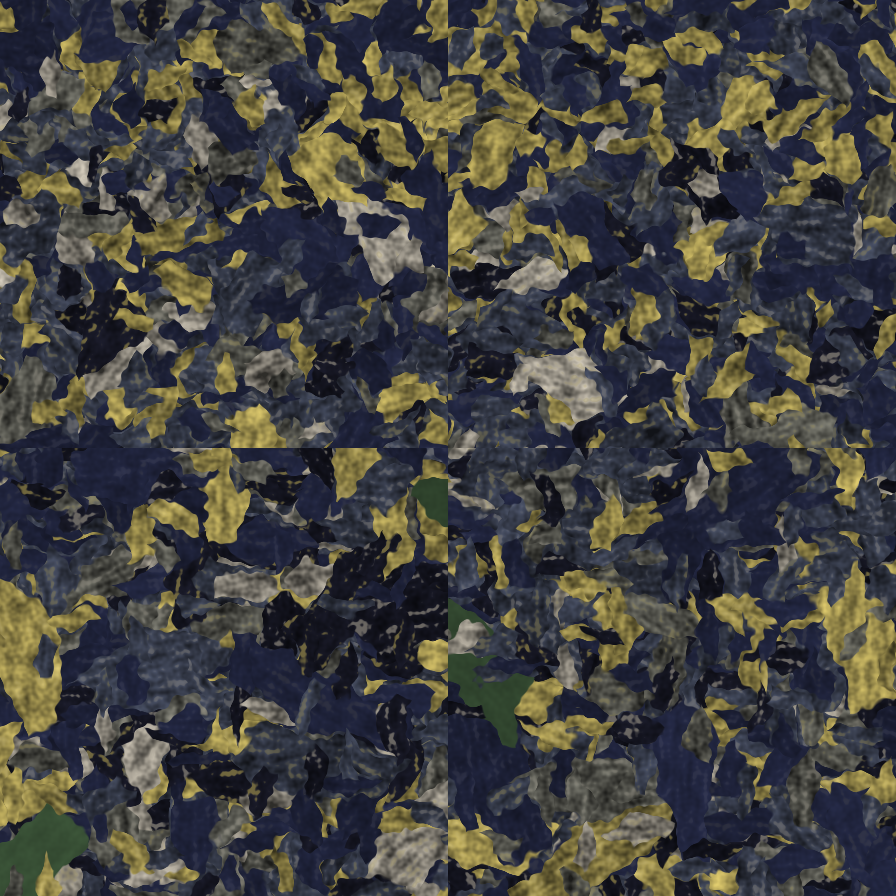
Give the GLSL for this texture, as a Shadertoy shader.

```glsl
// A dense collage of torn paint scraps: navy, slate, grey and ochre, in four panels.
// Layers of random polygons with noise-warped edges are painted over each other,
// and each scrap carries its own brush direction, tone and grain.

const vec3 NAVY  = vec3(0.115, 0.130, 0.220);
const vec3 INK   = vec3(0.075, 0.078, 0.120);
const vec3 SLATE = vec3(0.195, 0.215, 0.270);
const vec3 STONE = vec3(0.300, 0.300, 0.275);
const vec3 OCHRE = vec3(0.550, 0.500, 0.270);
const vec3 PALE  = vec3(0.520, 0.500, 0.460);
const vec3 MOSS  = vec3(0.190, 0.270, 0.180);

const float PANELS = 2.0;       // panels per side
const float WARP_WIDE = 0.018;  // slow edge bend, in canvas units
const float WARP_FINE = 0.007;  // ragged edge bend
const float TONE_SPREAD = 0.30; // brightness change between scraps
const vec2 BRUSH_FREQ = vec2(35.0, 120.0);
const float GRAIN_FREQ = 170.0;

vec3 hash3(vec3 p) {
    p = fract(p * vec3(0.1031, 0.1030, 0.0973));
    p += dot(p, p.yxz + 33.33);
    return fract((p.xxy + p.yxx) * p.zyx);
}

vec2 gradient(vec2 cell) {
    float a = 6.2832 * hash3(vec3(cell, 7.0)).x;
    return vec2(cos(a), sin(a));
}

float gradientNoise(vec2 p) {
    vec2 i = floor(p), f = fract(p);
    vec2 u = f * f * f * (f * (f * 6.0 - 15.0) + 10.0);
    vec2 e = vec2(0.0, 1.0);
    float low  = mix(dot(gradient(i), f), dot(gradient(i + e.yx), f - e.yx), u.x);
    float high = mix(dot(gradient(i + e), f - e), dot(gradient(i + 1.0), f - 1.0), u.x);
    return mix(low, high, u.y);
}

vec2 noise2(vec2 p) {
    return vec2(gradientNoise(p), gradientNoise(p + vec2(37.3, 81.7)));
}

vec2 rotate(vec2 p, float a) {
    float c = cos(a), s = sin(a);
    return vec2(c * p.x - s * p.y, s * p.x + c * p.y);
}

// Paint of one scrap: flat navy, or streaked and mottled for the other kinds
vec3 scrapPaint(vec2 uv, vec3 id, float angle, float dark, float flatness) {
    float kind = id.x;
    float ochreShare = mix(0.22, 0.14, dark);
    vec3 color = PALE;
    float rough = 0.9, glint = 0.3;
    if (kind < 0.26 + 0.12 * flatness)          { color = NAVY;  rough = 0.35; glint = 0.10; }
    else if (kind < 0.36 + 0.12 * flatness + 0.03 * dark) { color = INK; rough = 0.7; glint = 0.75; }
    else if (kind < 0.64 + 0.05 * dark)         { color = SLATE; rough = 0.8;  glint = 0.40; }
    else if (kind < 0.95 - ochreShare)          { color = STONE; rough = 1.0;  glint = 0.35; }
    else if (kind < 0.95)                       { color = OCHRE; rough = 0.75; glint = 0.15; }
    if (dark > 0.5 && flatness > 0.5 && id.z > 0.965) { color = MOSS; rough = 0.15; glint = 0.0; }

    vec2 brush = rotate(uv, angle) + id.yz * 9.0;
    float streak = gradientNoise(brush * BRUSH_FREQ);
    float grain = gradientNoise(uv * GRAIN_FREQ + id.xy * 50.0);
    float blotch = gradientNoise(brush * 48.0 + 13.0);
    float tone = 1.0 + TONE_SPREAD * (id.y - 0.5);
    tone += rough * (0.75 * streak + 0.45 * grain + 0.6 * blotch);
    vec3 glintColor = mix(PALE, OCHRE, step(0.55, id.z));
    color *= max(tone, 0.35);
    return mix(color, glintColor, glint * smoothstep(0.18, 0.48, streak + 0.5 * grain));
}

// One layer of scattered five-sided scraps painted over the colour below
vec3 paintLayer(vec3 below, vec2 uv, vec2 warped, float scale, float share,
                float size, float flatness, float seed, float dark) {
    vec2 p = warped * scale;
    float blur = 0.8 * scale / iResolution.y;
    for (int j = -1; j <= 1; j++)
    for (int i = -1; i <= 1; i++) {
        vec2 cell = floor(p) + vec2(i, j);
        vec3 place = hash3(vec3(cell, seed));
        vec2 offset = p - cell - 0.2 - 0.6 * place.xy;
        if (place.z > share || length(offset) > 1.15) continue;
        vec3 id = hash3(vec3(cell + 3.7, seed + 11.0));
        vec3 form = hash3(vec3(cell + 9.1, seed + 23.0));

        // Lower panels hold more upright and level scraps
        float angle = 6.2832 * form.x;
        if (form.y < 0.55 * dark) angle = 1.5708 * floor(4.0 * form.x);
        vec2 q = rotate(offset, angle) * vec2(mix(0.75, 0.55, dark), 1.25);
        float edge = length(offset) - 1.1;
        for (int k = 0; k < 5; k++) {
            vec3 side = hash3(vec3(cell, seed + 31.0 + float(k)));
            float a = 1.2566 * (float(k) + 0.6 * (side.x - 0.5));
            edge = max(edge, dot(q, vec2(cos(a), sin(a))) - size * (0.6 + 0.6 * side.y));
        }
        float cover = 1.0 - smoothstep(-blur, blur, edge);
        if (cover > 0.0) below = mix(below, scrapPaint(uv, id, angle, dark, flatness), cover);
    }
    return below;
}

void mainImage(out vec4 fragColor, in vec2 fragCoord) {
    vec2 uv = fragCoord / iResolution.y;
    vec2 panel = floor(uv * PANELS);
    float seed = 5.0 + 67.0 * panel.x + 131.0 * panel.y;
    float dark = 1.0 - clamp(panel.y, 0.0, 1.0);
    vec2 warped = uv + WARP_WIDE * noise2(uv * 22.0) + WARP_FINE * noise2(uv * 75.0);

    // Ground, small mosaic, middle scraps, broad flat scraps, loose chips
    vec3 color = scrapPaint(uv, vec3(0.5, 0.5, 0.3), 0.6, dark, 0.0);
    color = paintLayer(color, uv, warped, 36.0, 1.0, 0.65, 0.0, seed, dark);
    color = paintLayer(color, uv, warped, 21.0, 0.60, 0.52, 0.5, seed + 200.0, dark);
    color = paintLayer(color, uv, warped, mix(13.0, 10.0, dark), 0.38, 0.48, 1.0, seed + 400.0, dark);
    color = paintLayer(color, uv, warped, 30.0, 0.30, 0.45, 0.2, seed + 600.0, dark);
    fragColor = vec4(clamp(color, 0.0, 1.0), 1.0);
}
```
